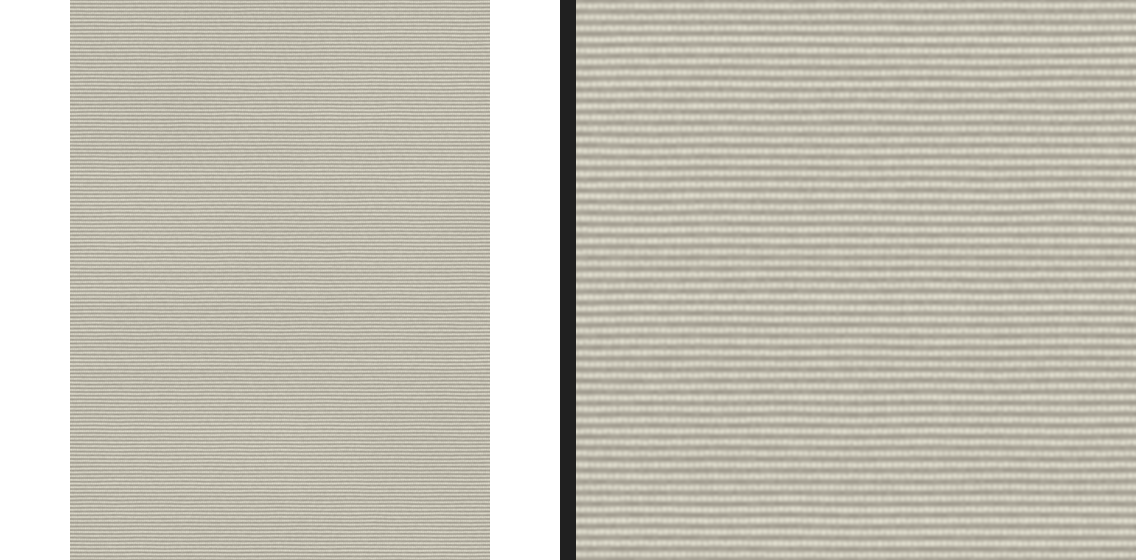
Left: the whole. Right: its middle third, enlarged.
Write a three.js fragment shader that draws this texture.

```glsl
// Finely ribbed woven cloth in warm grey-beige, a tall panel between white margins.
// Horizontal ribs are a cosine profile, beaded by stitches along each rib;
// wrapping value noise adds wobble, thread wear and faint broad shading.

#define RIBS 150.0
#define STITCHES 288.0
#define PANEL_HALF_WIDTH 0.375
#define RIB_WOBBLE 0.10
#define STITCH_DEPTH 0.16
#define FIBRE_DEPTH 0.22
#define RIB_VARIATION 0.10
#define SHADING 0.020
#define MARGIN_COLOR vec3(1.0)
#define GROOVE_COLOR vec3(0.648, 0.628, 0.578)
#define RIDGE_COLOR vec3(0.842, 0.830, 0.772)

varying vec2 vUv;

const float TAU = 6.2831853;

float hash(vec2 p) {
  return fract(sin(dot(p, vec2(12.9898, 78.233))) * 43758.5453);
}

// Value noise over the unit square that wraps after a whole number of cells.
float wrapNoise(vec2 uv, vec2 cells) {
  vec2 p = uv * cells;
  vec2 i = floor(p);
  vec2 f = fract(p);
  f = f * f * (3.0 - 2.0 * f);
  vec2 a = mod(i, cells);
  vec2 b = mod(i + 1.0, cells);
  return mix(mix(hash(a), hash(vec2(b.x, a.y)), f.x),
             mix(hash(vec2(a.x, b.y)), hash(b), f.x), f.y);
}

// Fades a wave out once its period gets too small to resolve.
float resolvable(float cyclesPerPixel) {
  return 1.0 - smoothstep(0.45, 0.9, cyclesPerPixel);
}

void main() {
  vec2 uv = vUv;
  vec2 pixel = max(fwidth(uv), vec2(1e-5));

  // Ribs, gently uneven along their length
  float wobble = wrapNoise(uv, vec2(24.0, 50.0)) - 0.5;
  float ribCoord = uv.y * RIBS + RIB_WOBBLE * wobble;
  float ribId = mod(floor(ribCoord), RIBS);
  float ribFade = resolvable(pixel.y * RIBS);
  float ridge = 0.5 - 0.5 * cos(TAU * ribCoord) * ribFade;

  // Stitches, each rib shifted by its own phase
  float phase = hash(vec2(ribId, 7.0));
  float stitch = cos(TAU * (uv.x * STITCHES + phase));
  stitch *= resolvable(pixel.x * STITCHES);

  // Thread wear and tone differences between ribs
  float fibre = wrapNoise(uv, vec2(360.0, 450.0)) - 0.5;
  float ribTone = hash(vec2(ribId, 31.0)) - 0.5;
  float height = ridge + fibre * FIBRE_DEPTH;
  height += ridge * (stitch * STITCH_DEPTH * 0.5 + ribTone * RIB_VARIATION);

  // Cloth colour with faint, broad light and dark areas
  vec3 cloth = mix(GROOVE_COLOR, RIDGE_COLOR, height);
  float shade = wrapNoise(uv, vec2(4.0, 5.0)) - 0.5;
  cloth *= 1.0 + SHADING * shade;

  // Straight panel edges against the margins
  float edge = abs(uv.x - 0.5) - PANEL_HALF_WIDTH;
  float panel = 1.0 - smoothstep(-0.5 * pixel.x, 0.5 * pixel.x, edge);

  gl_FragColor = vec4(mix(MARGIN_COLOR, cloth, panel), 1.0);
}
```
